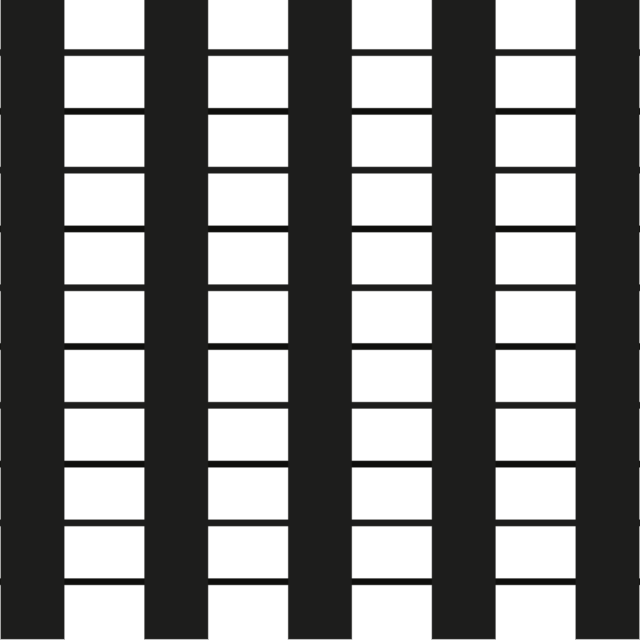
Give the GLSL for this pattern, as a Shadertoy shader.

```glsl
// Coverage of a shape from its signed distance, with a slightly soft edge
float coverage(float dist) {
    float softness = max(0.0015, 0.75 / iResolution.y);
    return 1.0 - smoothstep(-softness, softness, dist);
}

void mainImage(out vec4 fragColor, in vec2 fragCoord) {
    vec2 uv = fragCoord / iResolution.xy;

    // Wide uprights, centred on the canvas and ending just above its lower edge
    float column = round((uv.x - 0.5) / 0.2246);
    float barDist = abs(uv.x - 0.5 - column * 0.2246) - 0.0498;
    barDist = max(barDist, 0.0012 - uv.y);

    // Ten thin rungs; the clamp leaves the top and bottom cells open
    float row = clamp(round((uv.y - 0.5504) / 0.09186), -5.0, 4.0);
    float rungDist = abs(uv.y - 0.5504 - row * 0.09186) - 0.0052;

    // Every other rung is a little darker than the uprights
    vec3 barInk = vec3(0.114, 0.114, 0.108);
    vec3 rungInk = mix(barInk, vec3(0.06, 0.06, 0.05), mod(row, 2.0));

    vec3 color = mix(vec3(1.0), rungInk, coverage(rungDist));
    color = mix(color, barInk, coverage(barDist));
    fragColor = vec4(color, 1.0);
}
```
